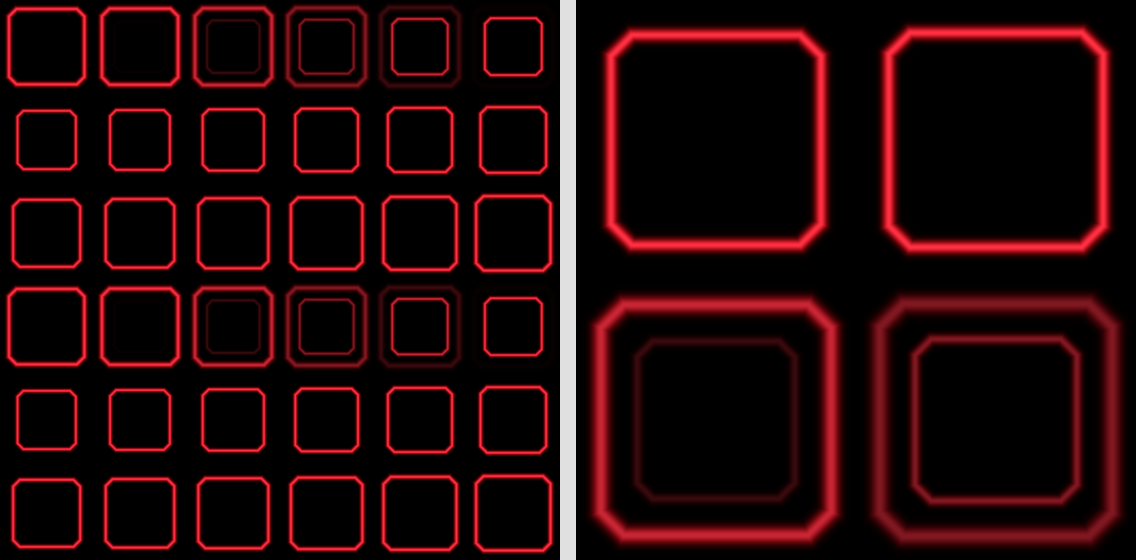
Left: the whole. Right: its middle third, enlarged.
Reproduce this pattern procedurally as a Shadertoy shader.

```glsl
// A 6 by 6 grid of glowing red squares with cut corners on black.
// Each cell is one step of an 18-step cycle: a ring fades in small, grows,
// then widens and fades out while the next ring appears inside it.

// Signed distance to a square whose corners are cut at 45 degrees
float cutSquare(vec2 p, float halfSize) {
    p = abs(p);
    float sides = max(p.x, p.y) - halfSize;
    float corners = (p.x + p.y - 1.8 * halfSize) * 0.7071;
    return max(sides, corners);
}

// Glowing outline at a given age, in steps of the cycle
vec3 ring(vec2 p, float age) {
    // Growth slows once the ring starts to fade out
    float halfSize = (34.0 + min(age, 17.5) + 0.45 * max(age - 17.5, 0.0)) / 128.0;
    float blur = 0.012 + 0.0003 * age + 0.006 * smoothstep(16.0, 23.0, age);
    float d = cutSquare(p, halfSize) / blur;
    float glow = exp(-0.5 * d * d);

    // Hot core shifts to pure deep red in the halo
    vec3 color = vec3(1.0, 0.19, 0.26) * pow(vec3(glow), vec3(1.0, 2.5, 2.1));
    float opacity = smoothstep(0.5, 5.5, age) * (1.0 - smoothstep(18.5, 23.5, age));
    return color * opacity;
}

void mainImage(out vec4 fragColor, in vec2 fragCoord) {
    vec2 grid = 6.0 * fragCoord / iResolution.xy;
    vec2 cell = floor(grid);
    vec2 p = fract(grid) - 0.5;

    // Steps run left to right, from the top row down
    float age = mod(cell.x + 6.0 * (5.0 - cell.y), 18.0);

    // Young ring plus the one from the previous cycle
    vec3 color = ring(p, age) + ring(p, age + 18.0);
    fragColor = vec4(color, 1.0);
}
```
